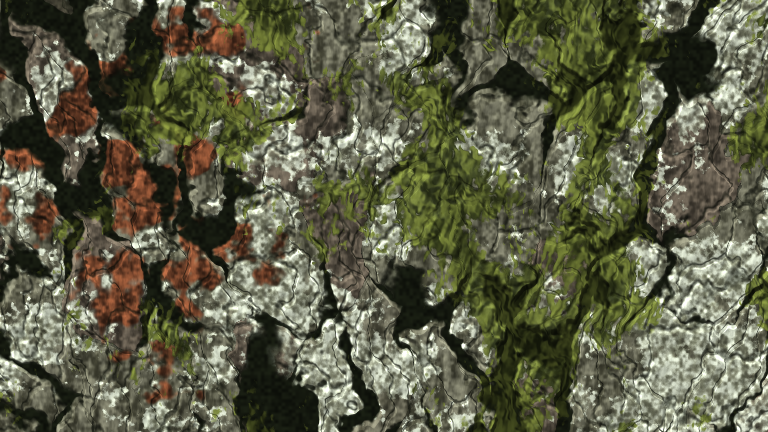
This texture is drawn by a Shadertoy shader. Its source:

```glsl
// Weathered tree bark: cracked upright plates with pale lichen crust and green moss.

const vec2  PLATE_SCALE  = vec2(7.2, 3.5);   // plates per canvas height
const float SPREAD       = 0.22;             // cracks fan out towards the top
const vec2  LIGHT_STEP   = vec2(-0.004, 0.010);
const float RELIEF       = 0.85;
const float LICHEN_LEVEL = 0.48;
const float MOSS_LEVEL   = 0.545;
const vec2  RUST_CENTER  = vec2(0.36, 0.64);

const vec3 CREVICE     = vec3(0.075, 0.090, 0.055);
const vec3 BARK_DARK   = vec3(0.22, 0.22, 0.17);
const vec3 BARK_GREY   = vec3(0.51, 0.51, 0.43);
const vec3 BARK_BROWN  = vec3(0.33, 0.29, 0.25);
const vec3 RUST        = vec3(0.43, 0.25, 0.16);
const vec3 LICHEN_DIM  = vec3(0.47, 0.49, 0.40);
const vec3 LICHEN_PALE = vec3(0.83, 0.86, 0.78);
const vec3 MOSS_DARK   = vec3(0.13, 0.155, 0.06);
const vec3 MOSS_BRIGHT = vec3(0.46, 0.51, 0.21);

float hash(vec2 p) {
    return fract(sin(dot(p, vec2(127.1, 311.7))) * 43758.5453);
}

float noise(vec2 p) {
    vec2 i = floor(p), f = fract(p);
    f = f * f * (3.0 - 2.0 * f);
    return mix(mix(hash(i), hash(i + vec2(1, 0)), f.x),
               mix(hash(i + vec2(0, 1)), hash(i + vec2(1, 1)), f.x), f.y);
}

float fbm(vec2 p) {
    float sum = 0.0, amp = 0.533;
    for (int i = 0; i < 4; i++) {
        sum += amp * noise(p);
        p = mat2(1.6, 1.2, -1.2, 1.6) * p + 17.3;
        amp *= 0.5;
    }
    return sum;
}

// Ragged displacement that breaks up the straight cell borders
vec2 ragged(vec2 p) {
    vec2 broad = vec2(fbm(p * 4.0), fbm(p * 4.0 + 31.0)) - 0.5;
    vec2 fine = vec2(fbm(p * 17.0 + 7.0), fbm(p * 17.0 + 53.0)) - 0.5;
    return p + 0.20 * broad + 0.085 * fine;
}

// Cellular plates: x = distance to the border, y = random plate value
vec2 plates(vec2 q) {
    vec2 cell = floor(q), nearestCell = cell;
    float d1 = 9.0, d2 = 9.0;
    for (int y = -1; y <= 1; y++)
    for (int x = -1; x <= 1; x++) {
        vec2 c = cell + vec2(x, y);
        float d = length(c + vec2(hash(c), hash(c + 71.7)) - q);
        if (d < d1) { d2 = d1; d1 = d; nearestCell = c; }
        else d2 = min(d2, d);
    }
    return vec2(d2 - d1, hash(nearestCell + 13.1));
}

// Bark relief: x = height, y = border distance, z = plate value, w = crack opening
vec4 bark(vec2 p) {
    vec2 r = ragged(p);
    vec2 big = plates(r * PLATE_SCALE);
    float small = plates(r * PLATE_SCALE * 2.1 + 40.0).x;
    float width = mix(-0.10, 0.19, smoothstep(0.35, 0.65, fbm(p * vec2(6.0, 4.0) + 90.0)));
    float open = smoothstep(width, width + 0.13, big.x);
    float flake = smoothstep(-0.02, 0.13, small);
    float rough = fbm(p * vec2(42.0, 26.0));
    float height = open * (0.55 + 0.2 * big.y + 0.25 * flake) + 0.55 * rough;
    return vec4(height, big, open * mix(0.62, 1.0, flake));
}

void mainImage(out vec4 fragColor, in vec2 fragCoord) {
    vec2 p = fragCoord / iResolution.y;
    float middle = 0.5 * iResolution.x / iResolution.y;
    vec2 q = vec2((p.x - middle) * (1.0 - SPREAD * (p.y - 0.5)) + middle, p.y);

    vec4 b = bark(q);
    float slope = b.x - bark(q + LIGHT_STEP).x;
    float grain = noise(p * 125.0);
    float crust = fbm(p * 62.0 + 5.0);

    // Bare wood with upright streaks
    float streak = fbm(p * vec2(58.0, 20.0) + 3.0);
    float tone = smoothstep(0.25, 0.75, 0.7 * streak + 0.3 * grain);
    vec3 col = mix(BARK_DARK, BARK_GREY, tone);
    col = mix(col, BARK_BROWN * (0.65 + 0.7 * tone), 0.75 * smoothstep(0.70, 0.85, b.z));
    float rustSpot = fbm(p * 11.0 + 60.0) - 1.1 * length((p - RUST_CENTER) * vec2(1.0, 0.65));
    col = mix(col, RUST * (0.45 + 0.9 * tone), smoothstep(0.30, 0.38, rustSpot));

    // Speckled lichen on the raised faces
    float patchy = fbm(p * 6.5 + 22.0) + 0.45 * (crust - 0.5)
                 + 0.14 * (0.5 - b.z) + 0.10 * (b.y - 0.3);
    float lichen = smoothstep(LICHEN_LEVEL - 0.03, LICHEN_LEVEL + 0.05, patchy)
                 * (1.0 - smoothstep(0.28, 0.34, rustSpot));
    float speckle = smoothstep(0.26, 0.70, 0.65 * crust + 0.35 * grain);
    col = mix(col, mix(LICHEN_DIM, LICHEN_PALE, speckle), lichen * (0.45 + 0.55 * speckle));

    // Shading of plate rims and cracks
    col *= clamp(1.0 + RELIEF * slope * 2.0, 0.38, 1.35);
    col = mix(CREVICE * (0.6 + 0.8 * grain), col, b.w);

    // Fibrous moss gathering along the cracks
    float fibre = noise(p * vec2(135.0, 62.0) + 9.0 * fbm(p * 14.0));
    float growth = fbm(p * vec2(5.0, 4.0) + 140.0) + 0.24 * (0.3 - b.y)
                 + 0.16 * (fibre - 0.5) + 0.25 * (crust - 0.5);
    float moss = smoothstep(MOSS_LEVEL - 0.02, MOSS_LEVEL + 0.05, growth);
    float tuft = smoothstep(0.25, 0.75, 0.5 * fibre + 0.5 * fbm(p * 22.0 + 77.0));
    vec3 mossCol = mix(MOSS_DARK, MOSS_BRIGHT, tuft) * clamp(1.0 + slope, 0.5, 1.3);
    col = mix(col, mossCol * mix(0.55, 1.0, b.w), 0.92 * moss);

    fragColor = vec4(clamp(col, 0.0, 1.0), 1.0);
}
```
